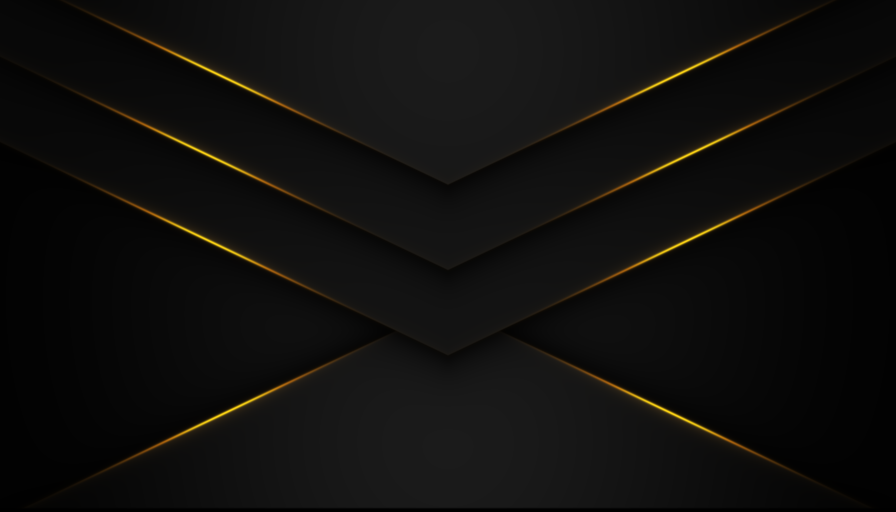
A Shadertoy shader for this background:

```glsl
// Dark layered chevron panels with soft shadows and glowing golden edges.
#define SLOPE 0.4766         // rise of every edge per unit of width
#define FIRST_TIP 0.306      // height of the lowest chevron tip
#define TIP_STEP 0.1667      // distance between chevron tips
#define ROOF_TIP 0.402       // hidden apex of the lower panel
#define SHADOW_SIZE 0.032
#define SHADOW_DEPTH 0.8
#define GLOW_LENGTH 0.165
#define LINE_WIDTH 0.0026
#define HALO_WIDTH 0.009

const vec3 AMBER  = vec3(0.98, 0.54, 0.04);
const vec3 YELLOW = vec3(1.00, 0.84, 0.08);
const vec3 BRONZE = vec3(0.34, 0.23, 0.06);

// Signed distance to an upward wedge with its tip at the origin; positive inside.
float wedge(vec2 p) {
    p.x = abs(p.x);
    vec2 edge = normalize(vec2(1.0, SLOPE));
    float side = edge.x * p.y - edge.y * p.x;
    return dot(p, edge) < 0.0 ? -length(p) : side;
}

// Radial grey that fades from a lit centre.
vec3 sheen(vec2 p, vec2 centre, float lit, float dim) {
    return vec3(mix(lit, dim, smoothstep(0.0, 0.95, length(p - centre))));
}

// Lays a panel over the scene: shadow outside, fill inside, gold on the rim.
vec3 addPanel(vec3 scene, vec3 fill, float d, float x, float glowCentre) {
    float pixel = 1.0 / iResolution.y;
    scene *= 1.0 - SHADOW_DEPTH * exp(-max(-d, 0.0) / SHADOW_SIZE);
    scene = mix(scene, fill, smoothstep(-pixel, pixel, d));

    // Strength along the rim, then falloff across it.
    float along = (abs(x) - glowCentre) / GLOW_LENGTH;
    float strength = exp(-along * along);
    float across = (d - 0.001) / LINE_WIDTH;
    float line = exp(-across * across);
    float halo = exp(-abs(d) / (d > 0.0 ? HALO_WIDTH : 0.4 * HALO_WIDTH));

    vec3 gold = mix(AMBER, YELLOW, smoothstep(0.55, 0.95, strength));
    scene += BRONZE * halo * (0.6 * strength + 0.08);
    return mix(scene, gold, line * strength);
}

void mainImage(out vec4 fragColor, in vec2 fragCoord) {
    vec2 p = fragCoord / iResolution.y;
    p.x -= 0.5 * iResolution.x / iResolution.y;

    // Side background and the lower roof-shaped panel.
    vec3 color = sheen(p, vec2(0.0, 0.42), 0.085, 0.008);
    float roof = wedge(vec2(p.x, ROOF_TIP - p.y));
    color = addPanel(color, sheen(p, vec2(0.0, 0.14), 0.105, 0.008), roof, p.x, 0.435);

    // Three chevrons, stacked from the lowest to the highest.
    for (int i = 0; i < 3; i++) {
        float level = float(i);
        float tip = FIRST_TIP + TIP_STEP * level;
        float d = wedge(p - vec2(0.0, tip));
        vec3 fill = i == 2 ? sheen(p, vec2(0.0, 0.9), 0.105, 0.015)
                           : sheen(p, vec2(0.0, 0.5), 0.080, 0.032);
        float glowCentre = 0.465 + 0.02 * (1.0 - abs(level - 1.0)) - 0.01 * level;
        color = addPanel(color, fill, d, p.x, glowCentre);
    }

    // Thin dark strip along the bottom border.
    color *= smoothstep(0.005, 0.010, p.y);
    fragColor = vec4(color, 1.0);
}
```
